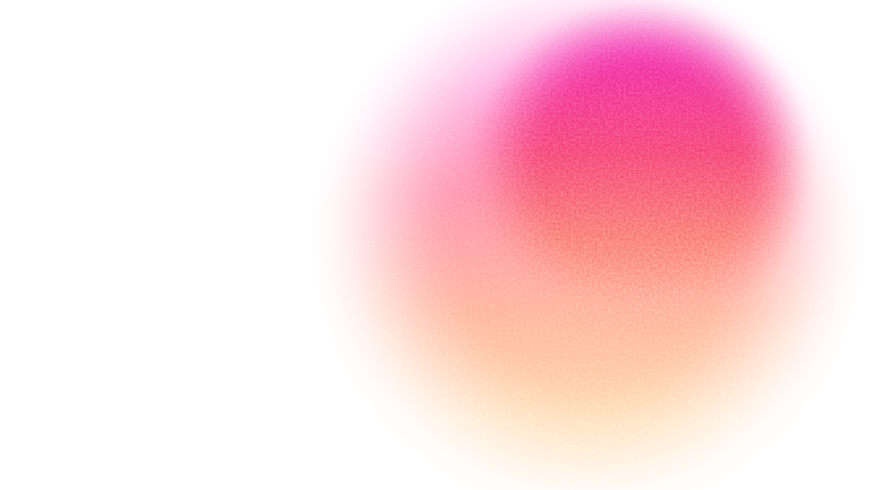
Reproduce this background procedurally as a Shadertoy shader.

```glsl
// Two overlapping blurred discs on white: a wide pink-to-peach glow and a
// smaller magenta-to-coral glow at its upper right. Each disc has a vertical
// four-stop gradient and a soft rim; fine gradient noise adds printed grain.

const vec3 PAPER = vec3(1.0, 0.998, 0.998);

// Unit gradient vector for one lattice cell
vec2 latticeGradient(vec2 cell) {
    vec3 h = fract(cell.xyx * vec3(0.1031, 0.1030, 0.0973));
    h += dot(h, h.yzx + 33.33);
    float angle = 6.28318 * fract((h.x + h.y) * h.z);
    return vec2(cos(angle), sin(angle));
}

// Gradient noise, roughly -0.7 to 0.7
float gradientNoise(vec2 p) {
    vec2 cell = floor(p);
    vec2 f = p - cell;
    vec2 u = f * f * f * (f * (f * 6.0 - 15.0) + 10.0);
    vec2 e = vec2(0.0, 1.0);
    float a = dot(latticeGradient(cell), f);
    float b = dot(latticeGradient(cell + e.yx), f - e.yx);
    float c = dot(latticeGradient(cell + e.xy), f - e.xy);
    float d = dot(latticeGradient(cell + e.yy), f - e.yy);
    return mix(mix(a, b, u.x), mix(c, d, u.x), u.y);
}

// Coverage of a disc whose rim fades over radius -/+ blur
float softDisc(vec2 p, vec2 center, float radius, float blur) {
    return 1.0 - smoothstep(radius - blur, radius + blur, length(p - center));
}

// Linear four-stop gradient; stops holds rising heights for colours a to d
vec3 verticalGradient(float y, vec4 stops, vec3 a, vec3 b, vec3 c, vec3 d) {
    vec3 t = clamp((y - stops.xyz) / (stops.yzw - stops.xyz), 0.0, 1.0);
    return mix(mix(mix(a, b, t.x), c, t.y), d, t.z);
}

void mainImage(out vec4 fragColor, in vec2 fragCoord) {
    // Canvas height is one unit
    vec2 p = fragCoord / iResolution.y;

    // Wide glow: peach, salmon, pink, lilac pink
    vec3 wideColor = verticalGradient(p.y, vec4(0.14, 0.36, 0.60, 0.86),
        vec3(1.0, 0.855, 0.68), vec3(1.0, 0.73, 0.64),
        vec3(1.0, 0.61, 0.70), vec3(1.0, 0.61, 0.86));
    float wide = softDisc(p, vec2(1.20, 0.51), 0.417, 0.165);

    // Small glow: peach, coral, rose, magenta
    vec3 smallColor = verticalGradient(p.y, vec4(0.37, 0.52, 0.69, 0.90),
        vec3(1.0, 0.71, 0.62), vec3(0.98, 0.53, 0.50),
        vec3(0.965, 0.32, 0.51), vec3(0.95, 0.22, 0.69));
    float small = softDisc(p, vec2(1.31, 0.655), 0.28, 0.09);

    vec3 color = mix(PAPER, wideColor, wide);
    color = mix(color, smallColor, small);

    // Grain, strongest where the colour is densest
    float grain = gradientNoise(p * 187.3 + 11.7);
    float density = 0.5 * wide + 0.5 * small;
    color += grain * density * vec3(0.04, 0.11, 0.09);

    fragColor = vec4(clamp(color, 0.0, 1.0), 1.0);
}
```
